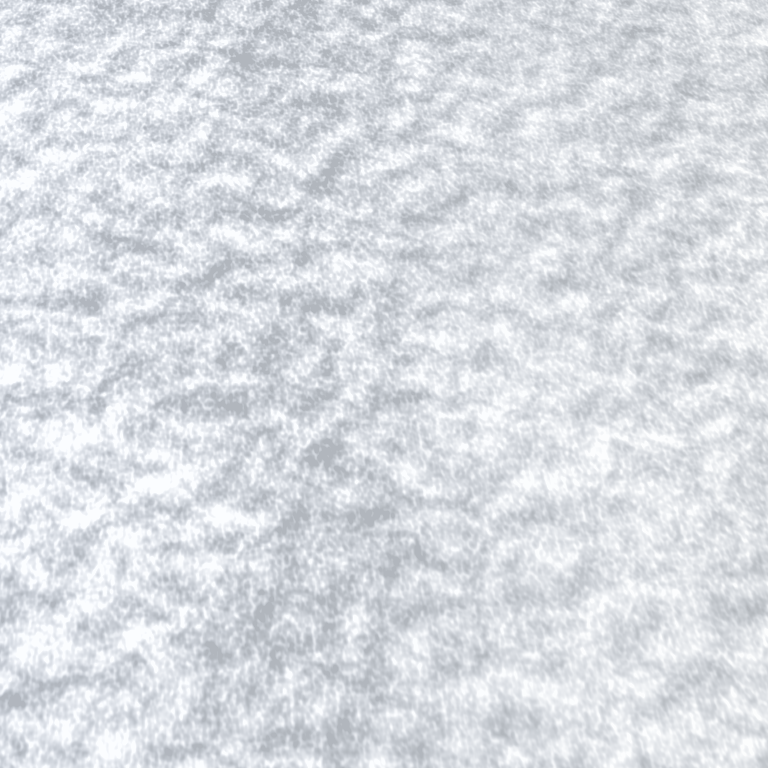
A WebGL 2 fragment shader for this texture:

```glsl
#version 300 es
precision highp float;

uniform vec2 u_resolution;
out vec4 fragColor;

// Colours
const vec3 SHADOW = vec3(0.695, 0.715, 0.740);
const vec3 LIT = vec3(0.985, 0.992, 1.0);
const float COOL_TINT = 0.008;

// Ground plane: streaks run towards the vanishing point
const vec2 VANISHING_POINT = vec2(0.12, 2.8);

// Feature sizes, in cells per canvas at the lower edge
const float CLUMP_SCALE = 15.0;
const vec2 GRAIN_SCALE = vec2(122.0, 74.0);
const vec2 FINE_SCALE = vec2(187.0, 125.0);
const float DRIFT_SCALE = 3.2;

// Tone, from 0 in the shadows to 1 in full light
const float BASE_TONE = 0.55;
const float CLUMP_CONTRAST = 0.75;
const float GRAIN_CONTRAST = 0.36;
const float DRIFT_CONTRAST = 0.24;
const float HOLLOW_DEPTH = 0.15;
const vec2 LIGHT_OFFSET = vec2(-0.16, 0.38);

// Random unit gradient for a lattice point
vec2 latticeGradient(vec2 cell) {
    uvec2 k = uvec2(ivec2(cell) + 4096);
    uint h = k.x * 1597334677u ^ k.y * 3812015801u;
    h = (h ^ (h >> 15)) * 2246822519u;
    h ^= h >> 13;
    float angle = float(h & 65535u) * 6.2831853 / 65536.0;
    return vec2(cos(angle), sin(angle));
}

float gradientNoise(vec2 p) {
    vec2 i = floor(p);
    vec2 f = p - i;
    vec2 s = f * f * f * (f * (f * 6.0 - 15.0) + 10.0);
    float a = dot(latticeGradient(i), f);
    float b = dot(latticeGradient(i + vec2(1, 0)), f - vec2(1, 0));
    float c = dot(latticeGradient(i + vec2(0, 1)), f - vec2(0, 1));
    float d = dot(latticeGradient(i + vec2(1, 1)), f - vec2(1, 1));
    return mix(mix(a, b, s.x), mix(c, d, s.x), s.y);
}

float snowHeight(vec2 p) {
    float height = 0.0;
    float weight = 1.0;
    for (int octave = 0; octave < 4; octave++) {
        height += weight * gradientNoise(p);
        p = mat2(1.6, 1.2, -1.2, 1.6) * p + 17.3;
        weight *= 0.6;
    }
    return height;
}

// Clumps lit from above, with partly filled hollows
float clumpLight(vec2 ground) {
    vec2 p = ground * CLUMP_SCALE;
    p += 0.35 * vec2(gradientNoise(p * 0.7 + 31.0), gradientNoise(p * 0.7 + 57.0));
    return snowHeight(p) - 0.5 * snowHeight(p + LIGHT_OFFSET);
}

// Small crystals drawn out along the streaks, brighter specks weighted up
float crystalGrain(vec2 ground) {
    float grain = gradientNoise(ground * GRAIN_SCALE)
                + 0.65 * gradientNoise(ground * FINE_SCALE + 71.0);
    return grain + 0.8 * (max(grain, 0.0) - 0.1);
}

// Broad light: bright left side, shaded hollow down the middle
float broadLight(vec2 uv) {
    float drift = gradientNoise(uv * DRIFT_SCALE + 5.0)
                + 0.5 * gradientNoise(uv * DRIFT_SCALE * 2.3 + 23.0);
    float across = (uv.x - mix(0.48, 0.36, uv.y)) / 0.16;
    float hollow = exp(-across * across);
    float leftGlow = 1.0 - smoothstep(0.0, 0.4, uv.x);
    float farShade = smoothstep(0.8, 1.0, uv.y);
    return DRIFT_CONTRAST * drift - HOLLOW_DEPTH * hollow
         + 0.08 * leftGlow - 0.05 * farShade + 0.035;
}

void main() {
    vec2 uv = gl_FragCoord.xy / u_resolution;

    // Perspective ground coordinates
    float nearness = 1.0 - uv.y / VANISHING_POINT.y;
    vec2 ground = vec2(uv.x - VANISHING_POINT.x, uv.y) / nearness;

    // Smoother snow towards the right
    float roughness = mix(1.1, 0.78, smoothstep(0.35, 0.7, uv.x));

    float tone = BASE_TONE + broadLight(uv);
    tone += roughness * CLUMP_CONTRAST * clumpLight(ground);
    tone += roughness * GRAIN_CONTRAST * crystalGrain(ground);
    tone = clamp(tone, 0.0, 1.0);

    // Cooler on the left and in the middle tones
    vec3 color = mix(SHADOW, LIT, tone);
    float cool = 4.0 * tone * (1.0 - tone) + 0.8 - 1.6 * uv.x;
    color += COOL_TINT * cool * vec3(-0.4, 0.0, 1.0);

    fragColor = vec4(clamp(color, 0.0, 1.0), 1.0);
}
```
